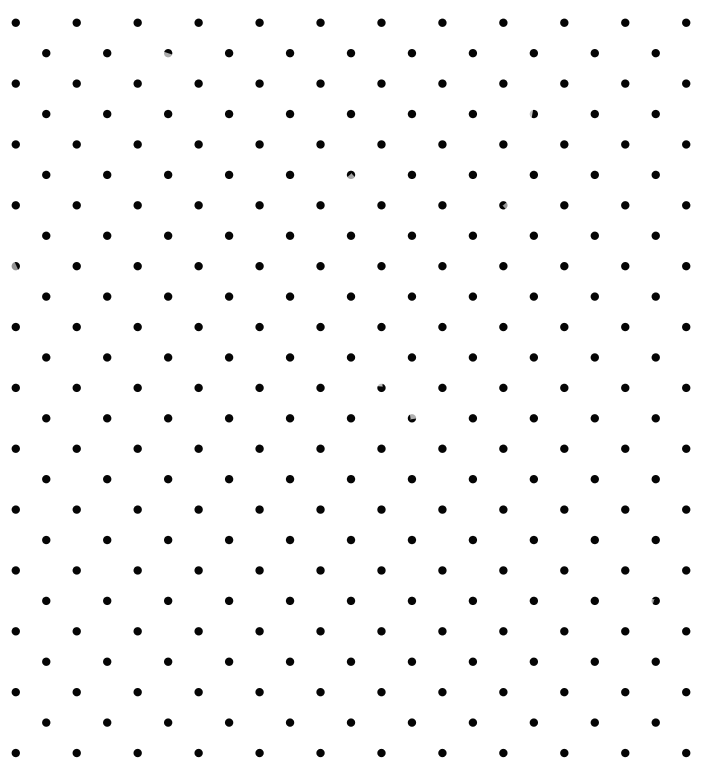
This pattern is drawn by a Shadertoy shader. Its source:

```glsl
// Staggered polka dots: small black discs on white, in rows offset by half a pitch.
// Each pixel finds its nearest lattice dot; a hash picks the few dots that are
// partly faded to grey along a straight or wedge-shaped edge.

#define PITCH 0.07936       // dot spacing along a row, in canvas heights
#define ROW_STEP 0.03962    // distance between rows
#define FIRST_ROW 0.0195    // height of the lowest row
#define RADIUS 0.0054       // dot radius
#define WORN_SHARE 0.032    // share of dots with a faded part
#define PAPER vec3(1.0)
#define INK vec3(0.02)
#define FADE_DARK vec3(0.55)
#define FADE_LIGHT vec3(0.79)

float hash(vec2 p) {
    return fract(sin(dot(p, vec2(127.1, 311.7))) * 43758.5453);
}

// Coverage of the region where d is negative, smoothed over one pixel
float coverage(float d, float pixel) {
    return clamp(0.5 - d / pixel, 0.0, 1.0);
}

// Signed distance to the faded part: a half plane, or a wedge on some dots
float fadedPart(vec2 q, vec2 id) {
    float angle = 6.28318 * hash(id + 3.7);
    vec2 across = vec2(cos(angle), sin(angle));
    vec2 along = vec2(-across.y, across.x);
    float chord = RADIUS * mix(-0.4, 0.5, hash(id + 8.3)) - dot(q, across);
    float wedge = max(chord, -RADIUS * 0.2 - dot(q, along));
    return hash(id + 5.9) < 0.4 ? wedge : chord;
}

void mainImage(out vec4 fragColor, in vec2 fragCoord) {
    float pixel = 1.0 / iResolution.y;
    vec2 p = vec2(fragCoord.x - 0.5 * iResolution.x, fragCoord.y) * pixel;

    // Nearest dot of the staggered lattice
    float row = floor((p.y - FIRST_ROW) / ROW_STEP + 0.5);
    float shift = 0.5 - 0.5 * mod(row, 2.0);
    float column = floor(p.x / PITCH - shift + 0.5);
    vec2 id = vec2(column, row);
    vec2 q = p - vec2((column + shift) * PITCH, FIRST_ROW + row * ROW_STEP);

    // Ink, with wear on a few dots
    float worn = step(hash(id + 17.0), WORN_SHARE);
    vec3 fade = mix(FADE_DARK, FADE_LIGHT, hash(id + 11.1));
    vec3 ink = mix(INK, fade, worn * coverage(fadedPart(q, id), pixel));

    vec3 color = mix(PAPER, ink, coverage(length(q) - RADIUS, pixel));
    fragColor = vec4(color, 1.0);
}
```
